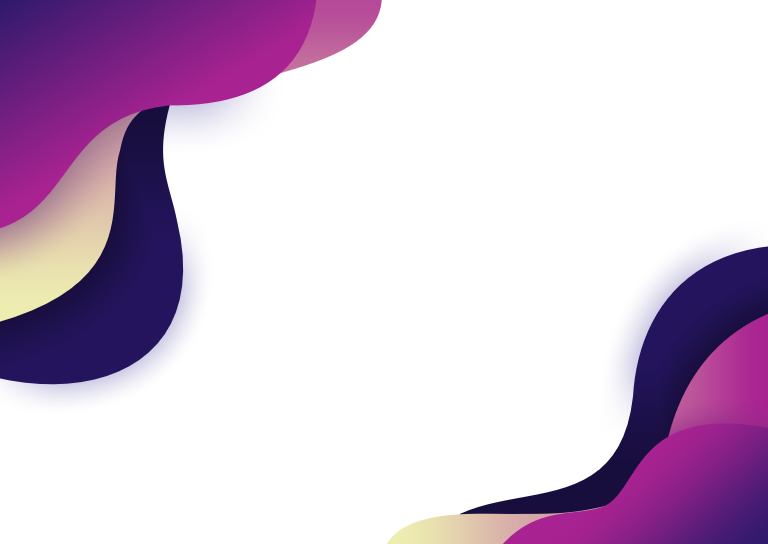
Write a Shadertoy shader that draws this background.

```glsl
// Fluid paper-cut waves in two opposite corners of a white sheet.
// Each layer is a signed distance to cubic curves, filled with a gradient
// and shaded by the layer above; soft blue shadows fall on the sheet.

const vec2 SHEET = vec2(7.68, 5.42);
const vec3 INDIGO = vec3(0.14, 0.08, 0.37);
const vec3 NIGHT = vec3(0.095, 0.055, 0.24);
const vec3 MAGENTA = vec3(0.66, 0.135, 0.57);
const vec3 VIOLET = vec3(0.18, 0.10, 0.42);
const vec3 CREAM = vec3(0.93, 0.93, 0.69);
const vec3 ROSE = vec3(0.83, 0.64, 0.66);
const vec3 SHADOW = vec3(0.76, 0.75, 0.87);

// Adds one cubic edge: field.x is squared distance, field.y the side sign.
// The sign flips per crossing of a vertical ray (ray = 1 down, -1 up).
void addCurve(inout vec2 field, vec2 p, float ray, vec2 a, vec2 b, vec2 c, vec2 d) {
    vec2 start = a;
    for (int i = 1; i <= 22; i++) {
        float t = float(i) / 22.0, s = 1.0 - t;
        vec2 end = s*s*s*a + 3.0*s*s*t*b + 3.0*s*t*t*c + t*t*t*d;
        vec2 e = end - start, w = p - start;
        vec2 gap = w - e * clamp(dot(w, e) / dot(e, e), 0.0, 1.0);
        field.x = min(field.x, dot(gap, gap));
        if ((start.x > p.x) != (end.x > p.x)) {
            float crossY = start.y + e.y * w.x / e.x;
            if (ray * (crossY - p.y) > 0.0) field.y = -field.y;
        }
        start = end;
    }
}

// Signed distance of a layer edged by one curve, negative inside.
float wave(vec2 p, float ray, vec2 a, vec2 b, vec2 c, vec2 d) {
    vec2 field = vec2(1e3, 1.0);
    addCurve(field, p, ray, a, b, c, d);
    return field.y * sqrt(field.x);
}

// Signed distance of a layer edged by two joined curves.
float wave(vec2 p, float ray, vec2 a, vec2 b, vec2 c, vec2 d, vec2 e, vec2 f, vec2 g) {
    vec2 field = vec2(1e3, 1.0);
    addCurve(field, p, ray, a, b, c, d);
    addCurve(field, p, ray, d, e, f, g);
    return field.y * sqrt(field.x);
}

void paint(inout vec3 col, vec3 ink, float dist) {
    float pixel = SHEET.y / iResolution.y;
    col = mix(col, ink, clamp(0.5 - dist / pixel, 0.0, 1.0));
}

// Soft falloff from an edge, 1 at the edge and 0 at the given reach.
float falloff(float dist, float reach) {
    float k = 1.0 - clamp(dist / reach, 0.0, 1.0);
    return k * k * (1.5 - 0.5 * k);
}

void mainImage(out vec4 fragColor, in vec2 fragCoord) {
    vec2 p = fragCoord / iResolution.xy * SHEET;
    p.y = SHEET.y - p.y; // y runs downward from the top edge

    // Upper left layers
    float topWave = wave(p, 1.0, vec2(-0.05, 2.29), vec2(0.75, 2.07), vec2(0.62, 1.17),
        vec2(1.69, 1.05), vec2(2.45, 1.06), vec2(3.08, 0.80), vec2(3.17, -0.05));
    float topPink = wave(p, 1.0, vec2(2.40, 0.83), vec2(3.30, 0.62), vec2(3.82, 0.42), vec2(3.82, -0.05));
    float topCream = wave(p, 1.0, vec2(-0.05, 3.22), vec2(1.45, 2.80), vec2(1.05, 1.95),
        vec2(1.20, 1.50), vec2(1.24, 1.30), vec2(1.30, 1.17), vec2(1.50, 1.04));
    float topDark = wave(p, 1.0, vec2(-0.05, 3.76), vec2(1.05, 4.02), vec2(2.10, 3.55),
        vec2(1.77, 2.20), vec2(1.69, 1.80), vec2(1.53, 1.60), vec2(1.72, 0.97));

    // Lower right layers
    float lowWave = wave(p, -1.0, vec2(5.00, 5.45), vec2(5.38, 5.02), vec2(5.75, 5.16),
        vec2(6.05, 5.04), vec2(6.40, 4.87), vec2(6.35, 4.00), vec2(7.72, 4.27));
    float lowPink = wave(p, -1.0, vec2(7.72, 3.11), vec2(7.15, 3.34), vec2(6.80, 3.80), vec2(6.66, 4.45));
    float lowCream = wave(p, -1.0, vec2(3.85, 5.45), vec2(4.05, 5.04), vec2(4.85, 5.13),
        vec2(5.20, 5.12), vec2(5.55, 5.12), vec2(5.80, 5.12), vec2(6.20, 5.00));
    float lowDark = wave(p, -1.0, vec2(7.72, 2.45), vec2(6.75, 2.55), vec2(6.37, 3.25),
        vec2(6.33, 3.95), vec2(6.20, 5.10), vec2(5.25, 4.82), vec2(4.60, 5.12));

    // Shadows on the sheet
    float shade = falloff(topDark, 0.32) * smoothstep(2.0, 3.0, p.y) * smoothstep(-0.3, 0.7, p.x);
    shade = max(shade, falloff(topWave, 0.52) * smoothstep(2.9, 1.9, p.x) * smoothstep(0.6, 0.9, p.y));
    shade = max(shade, falloff(lowDark, 0.36) * smoothstep(4.4, 3.5, p.y) * smoothstep(7.8, 6.7, p.x));
    vec3 col = mix(vec3(1.0), SHADOW, 0.8 * shade);

    // Paint the upper left, back to front
    paint(col, mix(vec3(0.71, 0.29, 0.60), vec3(0.77, 0.44, 0.62), smoothstep(0.0, 0.75, p.y)), topPink);
    paint(col, mix(INDIGO, NIGHT, max(falloff(topCream, 0.6), smoothstep(2.6, 1.1, p.y))), topDark);
    vec3 sand = mix(CREAM, ROSE, smoothstep(3.2, 1.2, p.y));
    paint(col, mix(sand, vec3(0.62, 0.45, 0.56), 0.8 * falloff(topWave, 0.55)), topCream);
    paint(col, mix(VIOLET, MAGENTA, clamp(dot(p, vec2(0.28, 0.47)), 0.0, 1.0)), topWave);

    // Paint the lower right, back to front
    paint(col, mix(INDIGO, NIGHT, max(falloff(lowPink, 0.5), smoothstep(3.4, 4.7, p.y))), lowDark);
    vec3 blush = mix(vec3(0.75, 0.36, 0.61), MAGENTA, smoothstep(6.7, 7.7, p.x));
    paint(col, mix(blush, vec3(0.56, 0.16, 0.52), 0.5 * falloff(lowWave, 0.3)), lowPink);
    paint(col, mix(CREAM, ROSE, smoothstep(3.9, 5.5, p.x)), lowCream);
    float dusk = smoothstep(0.1, 1.2, dot(p - vec2(6.3, 4.4), vec2(0.45, 0.5)));
    paint(col, mix(MAGENTA, VIOLET, dusk), lowWave);

    fragColor = vec4(col, 1.0);
}
```
